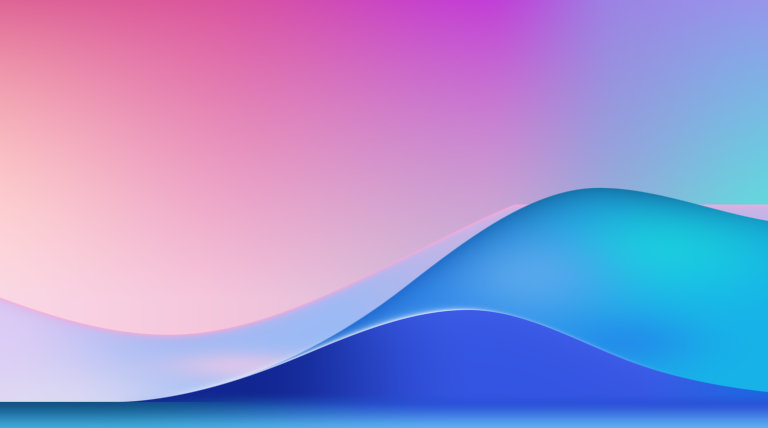
A Shadertoy shader for this background:

```glsl
// Soft silk waves under a pink, violet and aqua sky, above a glossy floor.
// Cubic curves bound three stacked layers: a pale ribbon, a blue swell and a dark hill.
// Each layer is tinted by smooth gradients, round glows and thin rim lights.

// Cubic from point a to point b with end slopes sa and sb.
float arc(float x, vec2 a, float sa, vec2 b, float sb) {
    float w = b.x - a.x;
    float t = clamp((x - a.x) / w, 0.0, 1.0);
    float u = 1.0 - t;
    return mix(a.y, b.y, t * t * (3.0 - 2.0 * t)) + w * t * u * (sa * u - sb * t);
}

float ribbonTop(float x) {
    vec2 dip = vec2(0.22, 0.218);
    return x < dip.x ? arc(x, vec2(0.0, 0.305), -0.67, dip, 0.0)
                     : arc(x, dip, 0.0, vec2(0.67, 0.522), 0.75);
}

float swellTop(float x) {
    vec2 rise = vec2(0.53, 0.333), peak = vec2(0.78, 0.561);
    if (x < rise.x) return arc(x, vec2(0.15, 0.06), 0.1, rise, 1.4);
    if (x < peak.x) return arc(x, rise, 1.4, peak, 0.0);
    return arc(x, peak, 0.0, vec2(1.0, 0.484), -0.3);
}

float hillTop(float x) {
    vec2 rise = vec2(0.40, 0.174), peak = vec2(0.61, 0.276), fall = vec2(0.80, 0.17);
    if (x < rise.x) return arc(x, vec2(0.15, 0.06), 0.05, rise, 0.76);
    if (x < peak.x) return arc(x, rise, 0.76, peak, 0.0);
    if (x < fall.x) return arc(x, peak, 0.0, fall, -0.75);
    return arc(x, fall, -0.75, vec2(1.0, 0.084), -0.2);
}

// Smooth coverage of the side where depth is positive.
float cover(float depth) {
    float aa = 0.75 * fwidth(depth);
    return smoothstep(-aa, aa, depth);
}

float glow(vec2 p, vec2 centre, vec2 radius) {
    vec2 q = (p - centre) / radius;
    return exp(-dot(q, q));
}

// Light that fades with depth below an edge.
float rim(float depth, float width) {
    return exp(-max(depth, 0.0) / width);
}

// Quadratic blend through three colours at t = 0, 0.5 and 1.
vec3 blend3(float t, vec3 a, vec3 b, vec3 c) {
    return a * (1.0 - t) * (1.0 - 2.0 * t) + b * 4.0 * t * (1.0 - t) + c * t * (2.0 * t - 1.0);
}

vec3 skyColor(vec2 p) {
    float t = clamp((1.0 - p.y) / 0.7, 0.0, 1.0);
    vec3 peach  = blend3(t, vec3(0.87, 0.40, 0.58), vec3(0.98, 0.75, 0.76), vec3(0.98, 0.85, 0.90));
    vec3 rose   = blend3(t, vec3(0.855, 0.33, 0.62), vec3(0.91, 0.57, 0.74), vec3(0.96, 0.77, 0.86));
    vec3 violet = blend3(t, vec3(0.76, 0.24, 0.84), vec3(0.79, 0.55, 0.82), vec3(0.80, 0.74, 0.86));
    vec3 lilac  = blend3(t, vec3(0.61, 0.51, 0.89), vec3(0.60, 0.62, 0.86), vec3(0.60, 0.75, 0.86));
    vec3 aqua   = blend3(t, vec3(0.59, 0.59, 0.92), vec3(0.42, 0.79, 0.88), vec3(0.32, 0.96, 0.84));
    vec3 col = mix(peach, rose, smoothstep(-0.08, 0.36, p.x));
    col = mix(col, violet, smoothstep(0.24, 0.67, p.x));
    col = mix(col, lilac, smoothstep(0.62, 0.82, p.x));
    return mix(col, aqua, smoothstep(0.74, 1.04, p.x));
}

vec3 ribbonColor(vec2 p, float depth) {
    vec3 col = mix(vec3(0.86, 0.80, 0.96), vec3(0.60, 0.73, 0.96), smoothstep(0.0, 0.26, p.x));
    col = mix(col, vec3(0.75, 0.71, 0.90), smoothstep(0.42, 0.62, p.x));
    col = mix(col, vec3(0.87, 0.86, 0.95), 0.8 * glow(p, vec2(0.06, 0.06), vec2(0.20, 0.09)));
    col = mix(col, vec3(0.91, 0.78, 0.91), 0.8 * glow(p, vec2(0.31, 0.145), vec2(0.10, 0.035)));
    col = mix(col, vec3(0.80, 0.70, 0.92), 0.5 * rim(depth, 0.025));
    return mix(col, vec3(1.0, 0.66, 0.83), 0.85 * rim(depth, 0.006));
}

vec3 swellColor(vec2 p, float depth) {
    vec3 col = mix(vec3(0.20, 0.54, 0.92), vec3(0.09, 0.70, 0.91), smoothstep(0.60, 0.95, p.x));
    col = mix(col, vec3(0.10, 0.83, 0.88), 0.9 * glow(p, vec2(0.87, 0.43), vec2(0.14, 0.12)));
    col = mix(col, vec3(0.37, 0.67, 0.93), 0.85 * glow(p, vec2(0.69, 0.36), vec2(0.10, 0.10)));
    col = mix(col, vec3(0.14, 0.50, 0.92), 0.6 * glow(p, vec2(0.82, 0.20), vec2(0.09, 0.06)));
    vec3 shade = mix(vec3(0.12, 0.40, 0.80), vec3(0.07, 0.42, 0.62), smoothstep(0.50, 0.75, p.x));
    float strength = 0.85 - 0.4 * smoothstep(0.80, 1.0, p.x);
    return mix(col, shade, strength * rim(depth, 0.045));
}

vec3 hillColor(vec2 p, float depth) {
    vec3 col = mix(vec3(0.07, 0.15, 0.57), vec3(0.20, 0.33, 0.88), smoothstep(0.32, 0.62, p.x));
    col = mix(col, vec3(0.26, 0.38, 0.92), 0.6 * rim(depth, 0.07) * smoothstep(0.40, 0.60, p.x));
    return mix(col, vec3(0.12, 0.40, 0.88), smoothstep(0.82, 1.0, p.x));
}

vec3 floorColor(vec2 p) {
    vec3 far = mix(vec3(0.06, 0.32, 0.52), vec3(0.16, 0.31, 0.84), smoothstep(0.12, 0.60, p.x));
    vec3 near = mix(vec3(0.25, 0.68, 0.86), vec3(0.37, 0.70, 0.95), smoothstep(0.1, 0.6, p.x));
    return mix(near, far, smoothstep(-0.01, 0.065, p.y));
}

void mainImage(out vec4 fragColor, in vec2 fragCoord) {
    vec2 p = fragCoord / iResolution.xy;
    float ribbon = ribbonTop(p.x) - p.y;
    float swell = swellTop(p.x) - p.y;
    float hill = hillTop(p.x) - p.y;

    // Layers from back to front
    vec3 col = mix(skyColor(p), ribbonColor(p, ribbon), cover(ribbon));
    col = mix(col, swellColor(p, swell), cover(swell) * smoothstep(0.20, 0.36, p.x));

    // Bright line along the hill crest, thinner past the peak
    float crest = smoothstep(0.16, 0.32, p.x) * (1.0 - 0.6 * smoothstep(0.58, 0.68, p.x));
    crest *= 1.0 - smoothstep(0.75, 0.92, p.x);
    float lineWidth = mix(0.006, 0.003, smoothstep(0.50, 0.66, p.x));
    col = mix(col, vec3(0.93, 0.96, 1.0), crest * rim(-hill, lineWidth));

    col = mix(col, hillColor(p, hill), cover(hill));
    float ground = mix(cover(0.061 - p.y), smoothstep(0.085, 0.045, p.y), smoothstep(0.15, 0.35, p.x));
    col = mix(col, floorColor(p), ground);
    fragColor = vec4(col, 1.0);
}
```
